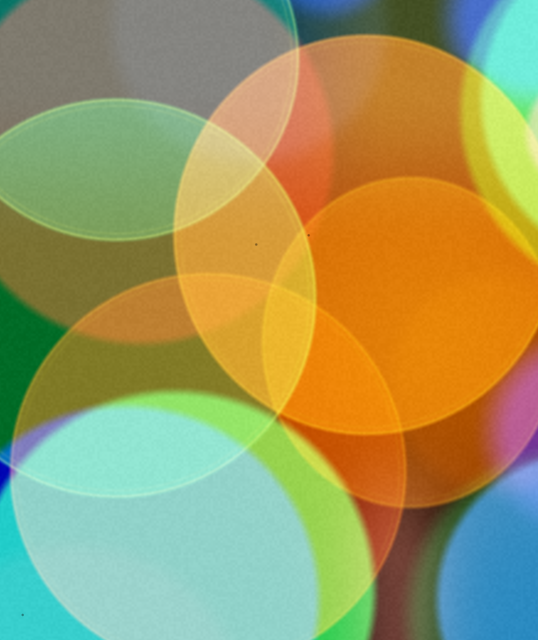
Reproduce this background procedurally as a Shadertoy shader.

```glsl
#define EDGE_SHARP 0.004
#define EDGE_SOFT 0.010
#define EDGE_BLUR 0.022
#define RIM_WIDTH 0.0028
#define RIM_TINT vec3(0.30, 0.32, 0.04)
#define GRAIN_SCALE 260.0
#define GRAIN_AMOUNT 0.028
#define SPECK_CELLS 9.0
#define SPECK_CHANCE 0.07

float hash(vec2 p) {
    vec3 q = fract(p.xyx * 0.1031);
    q += dot(q, q.yzx + 33.33);
    return fract((q.x + q.y) * q.z);
}

float valueNoise(vec2 p) {
    vec2 cell = floor(p), f = fract(p);
    f = f * f * (3.0 - 2.0 * f);
    return mix(mix(hash(cell), hash(cell + vec2(1, 0)), f.x),
               mix(hash(cell + vec2(0, 1)), hash(cell + vec2(1, 1)), f.x), f.y);
}

// Approximate signed distance to an axis-aligned ellipse
float ellipseDistance(vec2 p, vec2 center, vec2 radius) {
    return (length((p - center) / radius) - 1.0) * min(radius.x, radius.y);
}

float cover(float d, float softness) {
    return 1.0 - smoothstep(-softness, softness, d);
}

float bell(float x) {
    return exp(-x * x);
}

// Screen blending: each light removes part of the remaining darkness
void addLight(inout vec3 darkness, vec3 tint, float amount) {
    darkness *= 1.0 - tint * amount;
}

void addDisc(inout vec3 darkness, vec2 p, vec2 center, float radius,
             float softness, vec3 tint) {
    addLight(darkness, tint, cover(ellipseDistance(p, center, vec2(radius)), softness));
}

// A disc with a bright edge and a faint second line inside it
void addRimmed(inout vec3 darkness, vec2 p, vec2 center, vec2 radius,
               float rim, vec3 tint) {
    float d = ellipseDistance(p, center, radius);
    float line = bell((d + 0.003) / RIM_WIDTH) + 0.35 * bell((d + 0.012) / RIM_WIDTH);
    addLight(darkness, tint, cover(d, EDGE_SHARP));
    addLight(darkness, RIM_TINT, rim * line);
}

void mainImage(out vec4 fragColor, in vec2 fragCoord) {
    vec2 p = fragCoord / iResolution.y;
    vec3 darkness = vec3(1.0);

    // Backdrop: cool to olive at the top, warm glows at the right
    vec3 topTint = mix(vec3(0.03, 0.20, 0.25), vec3(0.26, 0.31, 0.14),
                       smoothstep(0.40, 0.62, p.x));
    addLight(darkness, topTint, smoothstep(0.60, 0.87, p.y));
    addLight(darkness, vec3(0.42, 0.24, 0.21),
             bell((p.x - 0.62) / 0.085) * (1.0 - smoothstep(0.12, 0.36, p.y)));
    addLight(darkness, vec3(0.34, 0.14, 0.0), bell(length(p - vec2(0.69, 0.46)) / 0.24));

    // Cold glows, hidden behind the large amber disc
    vec2 amberCenter = vec2(0.573, 0.633), amberRadius = vec2(0.302, 0.313);
    float outside = 1.0 - cover(ellipseDistance(p, amberCenter, amberRadius), EDGE_SOFT);
    vec3 cold = vec3(1.0);
    addDisc(cold, p, vec2(0.833, 0.974), 0.130, 0.035, vec3(0.03, 0.18, 0.76));
    addDisc(cold, p, vec2(0.514, 1.078), 0.098, 0.025, vec3(0.03, 0.12, 0.60));
    addDisc(cold, p, vec2(0.911, 0.323), 0.143, 0.035, vec3(0.22, 0.10, 0.58));
    darkness *= mix(vec3(1.0), cold, outside);

    // Upper left discs
    addDisc(darkness, p, vec2(0.390, 0.961), 0.215, EDGE_BLUR, vec3(0.05, 0.08, 0.13));
    addDisc(darkness, p, vec2(0.221, 0.763), 0.2995, EDGE_SOFT, vec3(0.48, 0.04, 0.05));
    addRimmed(darkness, p, vec2(0.182, 0.909), vec2(0.286), 0.8, vec3(0.0, 0.32, 0.20));
    addRimmed(darkness, p, vec2(0.182, 0.534), vec2(0.3125), 0.8, vec3(0.0, 0.42, 0.15));

    // Amber discs
    addRimmed(darkness, p, amberCenter, amberRadius, 0.45, vec3(0.68, 0.28, 0.03));
    addRimmed(darkness, p, vec2(0.641, 0.465), vec2(0.232, 0.259), 0.3, vec3(0.48, 0.20, 0.0));
    addRimmed(darkness, p, vec2(0.3255, 0.264), vec2(0.310), 0.4, vec3(0.50, 0.10, 0.0));
    addDisc(darkness, p, vec2(0.781, 0.401), 0.169, EDGE_BLUR, vec3(0.16, 0.04, 0.0));

    // Lower left lime and blue discs
    addDisc(darkness, p, vec2(0.273, 0.0755), 0.3125, EDGE_SOFT, vec3(0.13, 0.80, 0.30));
    addDisc(darkness, p, vec2(0.195, 0.0625), 0.303, EDGE_SOFT, vec3(0.0, 0.02, 0.70));
    addDisc(darkness, p, vec2(0.117, -0.120), 0.267, EDGE_BLUR, vec3(0.10, 0.03, 0.06));

    // Upper right lime discs with a peach light at the side
    addDisc(darkness, p, vec2(1.009, 0.824), 0.289, EDGE_SOFT, vec3(0.14, 0.50, 0.04));
    addDisc(darkness, p, vec2(1.016, 0.844), 0.264, EDGE_SOFT, vec3(0.08, 0.74, 0.28));
    addDisc(darkness, p, vec2(0.911, 0.792), 0.0885, EDGE_SOFT, vec3(0.65, 0.0, 0.40));

    // Lower right green and blue discs
    addDisc(darkness, p, vec2(0.898, 0.036), 0.260, EDGE_BLUR, vec3(0.03, 0.28, 0.12));
    addDisc(darkness, p, vec2(0.911, 0.0625), 0.228, EDGE_SOFT, vec3(0.13, 0.36, 0.72));

    // Fine grain and sparse dust
    vec3 color = 1.0 - darkness;
    color += GRAIN_AMOUNT * (valueNoise(p * GRAIN_SCALE) - 0.5);
    vec2 cell = floor(p * SPECK_CELLS);
    vec2 spot = 0.2 + 0.6 * vec2(hash(cell + 17.0), hash(cell + 41.0));
    float speck = cover(length(fract(p * SPECK_CELLS) - spot) - 0.016, 0.012);
    color *= 1.0 - 0.4 * speck * step(hash(cell), SPECK_CHANCE);

    fragColor = vec4(clamp(color, 0.0, 1.0), 1.0);
}
```
